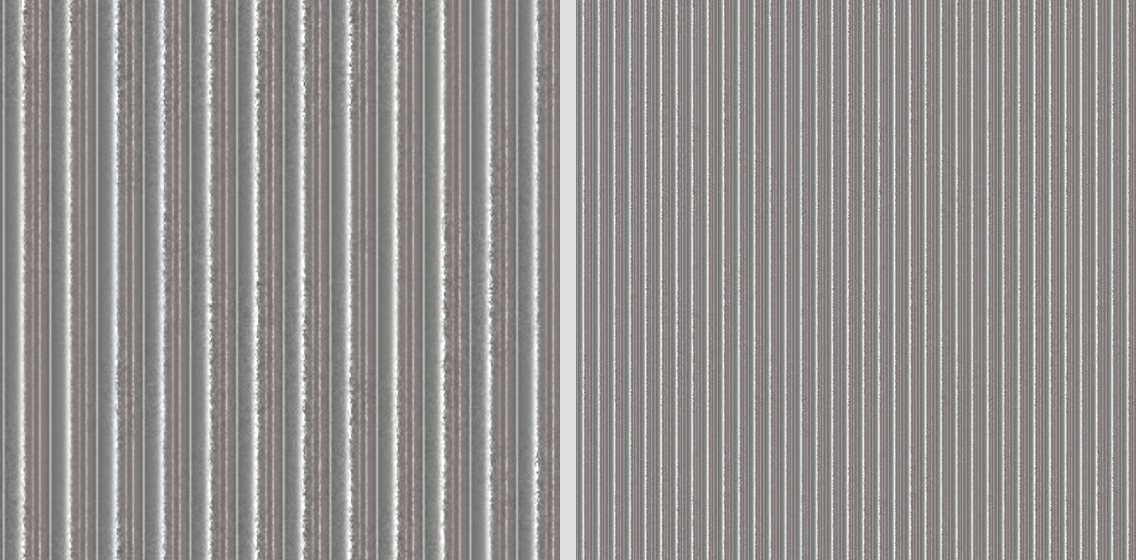
Left, the tile; right, the same tile 3 across and 3 down.
This pattern is drawn by a Shadertoy shader. Its source:

```glsl
// Brushed metal sheet with twelve vertical flutes: each has a soft ridge with a
// bright, speckled crest and thin glints along its grooves. Profiles are Gaussians
// over a repeated coordinate; wrapped value noise adds grain and slow wear.

const float FLUTES = 12.0;               // repeats across
const float PHASE = 0.08;                // offset of the first groove, in flutes
const float CREST = 0.405;               // crest position within a flute
const vec2 CREST_WIDTH = vec2(0.085, 0.042); // falloff on the left and right
const float CREST_GAIN = 0.37;
const float FLANK_GAIN = 0.09;
const float CREST_JITTER = 0.035;
const float GLINT_WIDTH = 0.024;
const vec2 GRAIN_CELLS = vec2(320.0, 256.0);
const vec2 WEAR_CELLS = vec2(12.0, 7.0);
const vec3 FLANK_COLOR = vec3(0.472, 0.475, 0.468);
const vec3 VALLEY_COLOR = vec3(0.510, 0.484, 0.476);
const vec3 COOL_GLINT = vec3(0.96, 1.00, 1.03);
const vec3 WARM_GLINT = vec3(1.03, 1.00, 0.96);

// Integer hash to 0..1
float hash(vec2 cell) {
    uvec2 q = uvec2(ivec2(cell)) * uvec2(1597334673u, 3812015801u);
    uint n = (q.x ^ q.y) * 1597334673u;
    n = (n ^ (n >> 15)) * 2246822519u;
    n ^= n >> 13;
    return float(n >> 8) / 16777216.0;
}

// Value noise over the canvas that wraps after a whole number of cells
float wrapNoise(vec2 uv, vec2 cells, float seed) {
    vec2 p = uv * cells;
    vec2 i = floor(p);
    vec2 f = p - i;
    f = f * f * (3.0 - 2.0 * f);
    vec2 a = mod(i, cells) + seed;
    vec2 b = mod(i + 1.0, cells) + seed;
    return mix(mix(hash(a), hash(vec2(b.x, a.y)), f.x),
               mix(hash(vec2(a.x, b.y)), hash(b), f.x), f.y);
}

float bell(float d, float width) {
    return exp(-d * d / (width * width));
}

// Thin line in the repeated coordinate, widened to stay smooth at small sizes
float glint(float u, float center, float width, float pixel) {
    float d = u - center;
    d -= round(d);
    float soft = sqrt(width * width + 0.2 * pixel * pixel);
    return bell(d, soft) * width / soft;
}

void mainImage(out vec4 fragColor, in vec2 fragCoord) {
    vec2 uv = fragCoord / iResolution.xy;
    float x = uv.x * FLUTES - PHASE;
    float u = fract(x);
    float flute = mod(floor(x), FLUTES);
    float pixel = FLUTES / iResolution.x;

    // Grain, and slow wear that leaves some stretches smoother
    float fine = wrapNoise(uv, GRAIN_CELLS, 17.0) - 0.5;
    float coarse = wrapNoise(uv, GRAIN_CELLS * 0.5, 411.0) - 0.5;
    float grain = fine + 0.5 * coarse;
    float wear = wrapNoise(uv, WEAR_CELLS, 83.0);
    float rough = mix(0.35, 1.15, smoothstep(0.15, 0.75, wear));

    // Base tone: grey flank, warmer valley, dark lip beside the groove
    float valley = smoothstep(0.43, 0.56, u) * (1.0 - smoothstep(0.93, 1.0, u));
    vec3 color = mix(FLANK_COLOR, VALLEY_COLOR, valley);
    color -= vec3(0.065, 0.050, 0.040) * glint(u, 0.945, 0.035, pixel);
    color -= 0.025 * glint(u, 0.06, 0.04, pixel);
    color -= 0.035 * glint(u, 0.70, 0.04, pixel);

    // Ridge: a gentle slope rising to a ragged crest
    float side = u - CREST - CREST_JITTER * grain * rough;
    float crest = bell(side, side < 0.0 ? CREST_WIDTH.x : CREST_WIDTH.y);
    float flank = smoothstep(0.06, CREST, u) * (1.0 - smoothstep(0.42, 0.54, u));
    float fluteGain = mix(0.92, 1.06, hash(vec2(flute, 5.0)));
    vec3 fluteTint = mix(COOL_GLINT, WARM_GLINT, hash(vec2(flute, 29.0)));
    color += (FLANK_GAIN * flank + CREST_GAIN * fluteGain * crest) * fluteTint;

    // Groove glints: one clean line, two broken ones
    float broken = 1.0 + 0.75 * grain * rough;
    float faintGain = mix(0.08, 0.16, hash(vec2(flute, 61.0)));
    color += 0.29 * glint(u, 0.0, GLINT_WIDTH, pixel) * COOL_GLINT;
    color += faintGain * broken * glint(u, 0.625, GLINT_WIDTH, pixel);
    color += 0.22 * broken * glint(u, 0.775, GLINT_WIDTH, pixel) * fluteTint;

    // Speckle is strongest around the crest
    float speckle = 0.055 + 0.20 * bell(u - CREST + 0.01, 0.12);
    color += speckle * grain * rough;

    fragColor = vec4(clamp(color, 0.0, 1.0), 1.0);
}
```
